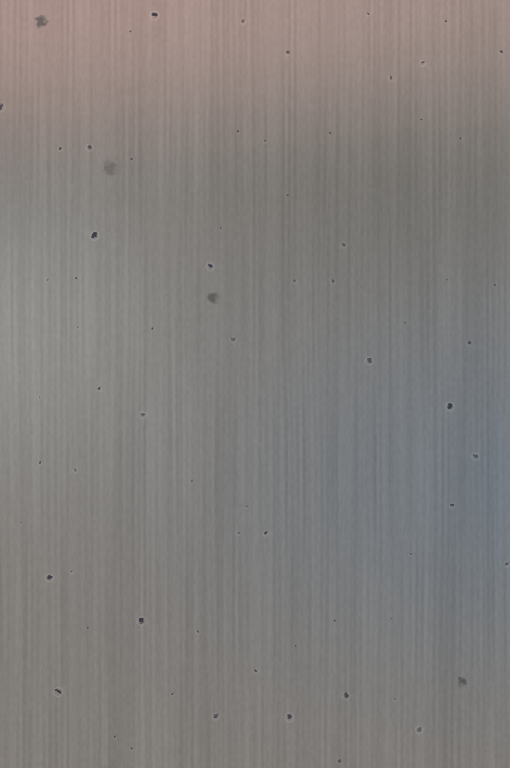
Write a Shadertoy shader that draws this texture.

```glsl
// Brushed metal sheet with fine vertical grain, lit by broad soft reflections
// (pink above, silver at the left, blue at the right) and scattered with pits.
// Stretched value noise makes the grain; jittered cells place pits and stains.

const vec3 STEEL  = vec3(0.500, 0.482, 0.465);
const vec3 OLIVE  = vec3(0.450, 0.438, 0.418);
const vec3 BLUE   = vec3(0.440, 0.468, 0.495);
const vec3 SILVER = vec3(0.585, 0.585, 0.575);
const vec3 PINK   = vec3(0.650, 0.562, 0.535);
const vec3 PIT    = vec3(0.215, 0.215, 0.260);
const vec3 STAIN  = vec3(0.330, 0.320, 0.315);

const float RIDGES      = 128.0;  // brushed ridges per canvas height
const float RIDGE_DEPTH = 0.022;
const float HAIR_DEPTH  = 0.040;
const float BAND_DEPTH  = 0.020;
const float GRAIN_DEPTH = 0.022;
const float PIT_CELL    = 0.085;
const float PIT_SHARE   = 0.72;
const float STAIN_CELL  = 0.230;
const float STAIN_SHARE = 0.40;

float hash(vec2 p) {
    vec3 q = fract(p.xyx * 0.1031);
    q += dot(q, q.yzx + 33.33);
    return fract((q.x + q.y) * q.z);
}

float noise(vec2 p) {
    vec2 i = floor(p), f = fract(p);
    f = f * f * (3.0 - 2.0 * f);
    return mix(mix(hash(i), hash(i + vec2(1, 0)), f.x),
               mix(hash(i + vec2(0, 1)), hash(i + vec2(1, 1)), f.x), f.y);
}

// Falloff of a soft elliptical light around a centre.
float glow(vec2 uv, vec2 centre, vec2 size) {
    vec2 d = (uv - centre) / size;
    return exp(-dot(d, d));
}

vec3 reflections(vec2 uv) {
    vec3 c = mix(STEEL, OLIVE, 0.75 * glow(uv, vec2(0.85, 0.72), vec2(0.50, 0.17)));
    c = mix(c, BLUE, glow(uv, vec2(1.05, 0.37), vec2(0.60, 0.26)));
    c = mix(c, SILVER, 0.85 * glow(uv, vec2(-0.05, 0.57), vec2(0.38, 0.22)));
    float top = smoothstep(0.74, 1.0, uv.y + 0.05 * (0.5 - uv.x));
    return mix(c, PINK, top * (1.0 - 0.25 * uv.x * uv.x));
}

float brushing(vec2 p) {
    float wobble = noise(vec2(p.x * 40.0, p.y * 3.0));
    float ridge = sin(6.28318 * (p.x * RIDGES + 0.8 * wobble));
    ridge *= 0.25 + 0.75 * noise(p * vec2(45.0, 4.0) + 17.0);
    float hair = noise(p * vec2(260.0, 5.0) + 31.0) - 0.5;
    float band = noise(p * vec2(38.0, 1.2) + 53.0) - 0.5;
    float grain = noise(p * vec2(420.0, 190.0)) - 0.5;
    return 0.5 * RIDGE_DEPTH * ridge + HAIR_DEPTH * hair
         + BAND_DEPTH * band + GRAIN_DEPTH * grain;
}

// Small ragged pits: x is the dark hollow, y the pale lower lip.
vec2 pits(vec2 p, float pixel) {
    vec2 home = floor(p / PIT_CELL), marks = vec2(0.0);
    for (int j = -1; j <= 1; j++)
    for (int i = -1; i <= 1; i++) {
        vec2 cell = home + vec2(i, j);
        if (hash(cell + 7.0) > PIT_SHARE) continue;
        vec2 d = p - (cell + vec2(hash(cell + 11.0), hash(cell + 23.0))) * PIT_CELL;
        float size = hash(cell + 41.0);
        float radius = mix(0.0011, 0.0044, size * size * size);
        float lean = 3.14159 * hash(cell + 61.0);
        vec2 axis = vec2(cos(lean), sin(lean));
        vec2 e = vec2(dot(d, axis), dot(d, vec2(-axis.y, axis.x)));
        e.y *= mix(1.0, 2.0, hash(cell + 83.0));
        float ragged = radius * 0.9 * (noise(d * 420.0 + cell * 9.0) - 0.5);
        float hollow = 1.0 - smoothstep(-pixel, pixel, length(e) - radius - ragged);
        float lip = 1.0 - smoothstep(0.0, 1.5 * pixel, abs(length(d + vec2(0.0, 0.001)) - 1.5 * radius));
        float strength = mix(0.45, 0.95, hash(cell + 97.0));
        marks = max(marks, vec2(hollow * strength, lip * size));
    }
    return marks;
}

// Larger blotches, some faint and cloudy, some with a dense core.
float stains(vec2 p) {
    vec2 home = floor(p / STAIN_CELL);
    float mark = 0.0;
    for (int j = -1; j <= 1; j++)
    for (int i = -1; i <= 1; i++) {
        vec2 cell = home + vec2(i, j);
        if (hash(cell + 131.0) > STAIN_SHARE) continue;
        vec2 d = p - (cell + vec2(hash(cell + 151.0), hash(cell + 173.0))) * STAIN_CELL;
        float dense = hash(cell + 191.0);
        float radius = mix(0.013, 0.006, dense);
        float cloud = noise(d * 260.0 + cell * 5.0);
        float body = 1.0 - smoothstep(0.3, 1.2, length(d) / radius + 0.8 * (cloud - 0.5));
        mark = max(mark, body * mix(0.20, 0.95, dense));
    }
    return mark;
}

void mainImage(out vec4 fragColor, in vec2 fragCoord) {
    vec2 uv = fragCoord / iResolution.xy;
    vec2 p = fragCoord / iResolution.y;
    float pixel = 1.0 / iResolution.y;

    vec3 color = reflections(uv) + brushing(p);
    color = mix(color, STAIN, stains(p));
    vec2 pit = pits(p, pixel);
    color += 0.05 * pit.y;
    color = mix(color, PIT, pit.x);
    fragColor = vec4(color, 1.0);
}
```
